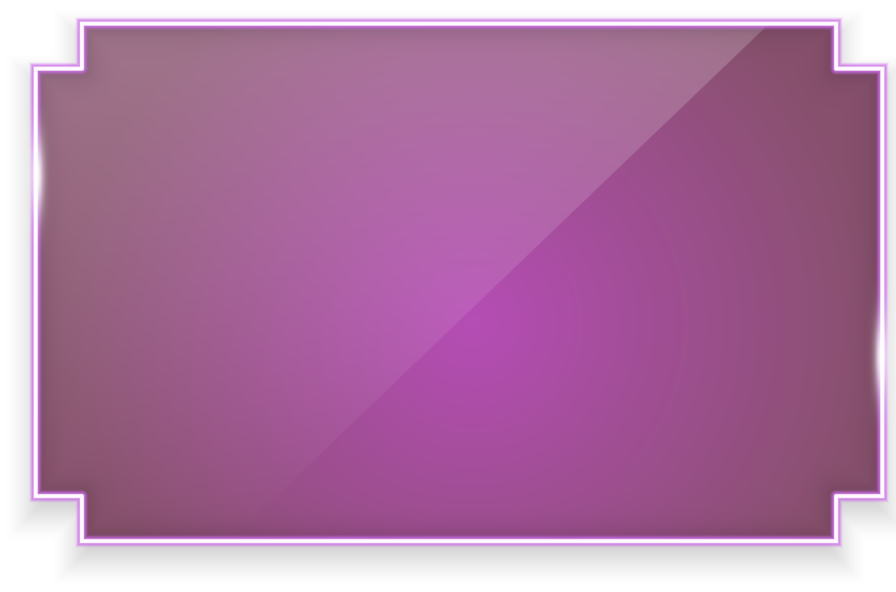
Write a Shadertoy shader that draws this background.

```glsl
// Glossy violet panel with notched corners, a neon rim and a soft drop shadow.

// Signed distance to a centred box with its four corners cut out square.
float notchedBox(vec2 p, vec2 halfSize, vec2 notchCorner) {
    vec2 q = abs(p);
    vec2 e = q - halfSize;
    vec2 u = notchCorner - q;
    float box = length(max(e, 0.0)) + min(max(e.x, e.y), 0.0);
    float notch = length(max(u, 0.0)) + min(max(u.x, u.y), 0.0);
    return max(box, -notch);
}

float panel(vec2 p) {
    return notchedBox(p - vec2(0.776, 0.523), vec2(0.715, 0.437), vec2(0.637, 0.361));
}

// Soft spot of light stretched along the vertical rim.
float flare(vec2 p, vec2 center) {
    vec2 q = (p - center) / vec2(0.011, 0.068);
    return exp(-dot(q, q));
}

void mainImage(out vec4 fragColor, in vec2 fragCoord) {
    vec2 p = fragCoord / iResolution.y;
    p.x += 0.5 * (1.5148 - iResolution.x / iResolution.y);
    float px = 1.0 / iResolution.y;
    float d = panel(p);

    // White backdrop with a shadow dropped below the panel
    float shadow = smoothstep(0.055, -0.035, panel(p + vec2(0.0, 0.024)));
    vec3 color = vec3(1.0 - 0.19 * shadow);

    // Radial fill, bright violet in the middle and dull plum at the sides
    float radius = length(p - vec2(0.80, 0.455));
    vec3 fill = mix(vec3(0.71, 0.30, 0.71), vec3(0.53, 0.315, 0.425),
                    clamp(radius / 0.68, 0.0, 1.0));

    // Diagonal gloss that fades towards the bottom
    float diagonal = dot(p - vec2(0.389, 0.087), vec2(0.692, -0.722));
    float gloss = smoothstep(px, -px, diagonal);
    fill = mix(fill, vec3(1.0), gloss * 0.21 * clamp((p.y - 0.087) / 0.87, 0.0, 1.0));

    // Inner shadow along the rim
    fill *= 1.0 - 0.20 * exp(-max(-d, 0.0) / 0.018);
    color = mix(color, fill, smoothstep(px, -px, d));

    // Neon rim: violet halo around a white core
    float rim = abs(d);
    float halo = exp(-pow(rim / 0.0085, 4.0));
    color = mix(color, vec3(0.80, 0.42, 0.91), 0.85 * halo);
    color = mix(color, vec3(1.0, 0.98, 1.0), smoothstep(0.0035 + px, 0.0035 - px, rim));

    // Light flares on the left and right sides
    float flares = flare(p, vec2(0.064, 0.704)) + flare(p, vec2(1.489, 0.398));
    color = mix(color, vec3(1.0), min(0.9 * flares, 1.0));

    fragColor = vec4(color, 1.0);
}
```
